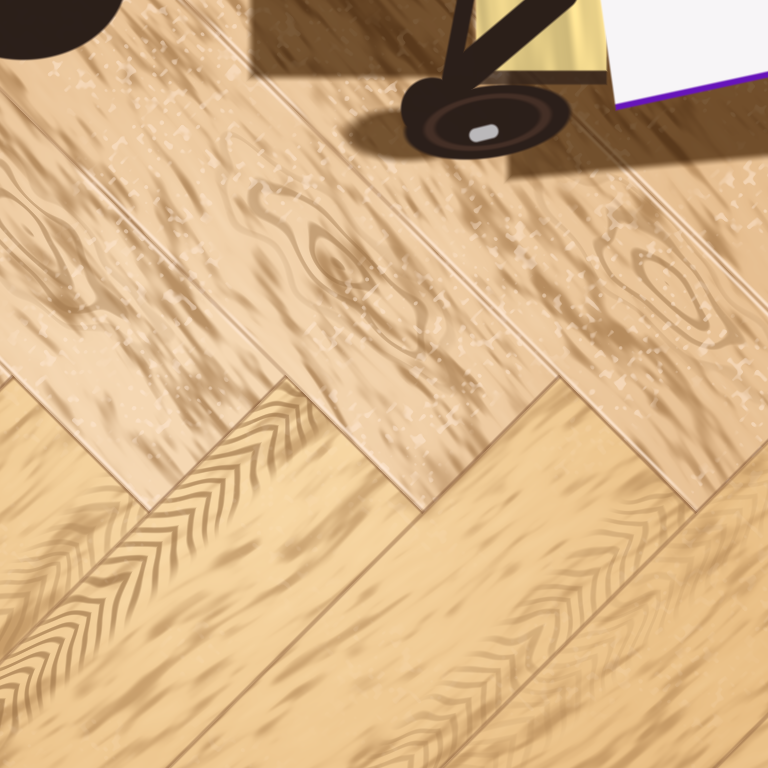
Reproduce this texture procedurally as a three.js fragment shader.

```glsl
// Pale oak herringbone floor: two sets of diagonal planks meet in a zigzag.
// Rotated plank coordinates give the seams, stretched noise the grain, and
// simple distance shapes the shadows, caster, crate and panel along the top.
varying vec2 vUv;

const float PITCH = 0.356;                  // zigzag period across the canvas
const vec2 ORIGIN = vec2(0.3735, 0.5105);   // one upper corner of the zigzag
const float SEAM = 0.011;                   // seam half width, in planks
const float EDGE = 0.002;                   // edge softness, in canvas units
const float UPPER_TILT = 0.10;
const float LOWER_TILT = -0.15;
const vec3 OAK = vec3(0.90, 0.74, 0.53);
const vec3 PALE_OAK = vec3(0.97, 0.86, 0.69);
const vec3 GRAIN = vec3(0.64, 0.47, 0.29);
const vec3 SEAM_DARK = vec3(0.55, 0.38, 0.25);
const vec3 SHEEN = vec3(1.0, 0.91, 0.83);
const vec3 SHADOW = vec3(0.49, 0.41, 0.30);
const vec3 DARK = vec3(0.17, 0.12, 0.10);
const vec3 RIM = vec3(0.29, 0.20, 0.16);
const vec3 CRATE = vec3(0.94, 0.84, 0.55);
const vec3 WHITE = vec3(0.97, 0.96, 0.97);
const vec3 PURPLE = vec3(0.40, 0.08, 0.73);

float hash(vec2 p) {
  vec3 q = fract(p.xyx * 0.1031);
  q += dot(q, q.yzx + 33.33);
  return fract((q.x + q.y) * q.z);
}

float noise(vec2 p) {
  vec2 i = floor(p), f = fract(p);
  f = f * f * (3.0 - 2.0 * f);
  return mix(mix(hash(i), hash(i + vec2(1, 0)), f.x),
             mix(hash(i + vec2(0, 1)), hash(i + vec2(1, 1)), f.x), f.y);
}

float fill(float d) { return 1.0 - smoothstep(-EDGE, EDGE, d); }

float box(vec2 p, vec2 low, vec2 high) {
  vec2 d = abs(p - 0.5 * (low + high)) - 0.5 * (high - low);
  return max(d.x, d.y);
}

float ellipse(vec2 p, vec2 r) { return (length(p / r) - 1.0) * min(r.x, r.y); }

float capsule(vec2 p, vec2 a, vec2 b, float r) {
  vec2 d = b - a;
  return length(p - a - d * clamp(dot(p - a, d) / dot(d, d), 0.0, 1.0)) - r;
}

// q.x runs along the plank, q.y across it
float streaks(vec2 q, float seed, float tilt) {
  q.y += tilt * q.x + 0.12 * noise(q * vec2(1.5, 2.0) + seed);
  float broad = noise(q * vec2(1.2, 6.0) + seed);
  float line = noise(q * vec2(3.5, 18.0) + seed * 1.7);
  float fine = noise(q * vec2(8.0, 36.0) + seed * 2.3);
  return 0.25 * broad + 0.45 * line + 0.30 * fine;
}

vec3 planks(vec2 uv) {
  vec2 r = uv - ORIGIN;
  vec2 ab = vec2(r.x + r.y, r.x - r.y) / PITCH;
  vec2 id = floor(ab);
  bool upper = id.y <= id.x;
  vec2 q = upper ? ab.yx : ab;
  float row = floor(q.y), t = fract(q.y);
  float seed = 17.0 + 31.7 * row + (upper ? 211.0 : 0.0);
  float g = streaks(q, seed, upper ? UPPER_TILT : LOWER_TILT);
  float wobble = noise(q * vec2(4.0, 9.0) + seed);

  // Base tone: a soft pool of light plus a shift per plank
  float pool = exp(-4.5 * dot(uv - vec2(0.3, 0.48), uv - vec2(0.3, 0.48)));
  float tone = 0.85 * pool + 0.25 * (hash(vec2(row, seed)) - 0.5);
  vec3 col = mix(OAK, PALE_OAK, clamp(tone + 0.5 * (0.5 - g) + 0.12, 0.0, 1.0));
  col *= upper ? vec3(0.99, 0.98, 1.01) : vec3(1.0, 0.98, 0.93);
  col = mix(col, GRAIN, smoothstep(0.48, 0.82, g) * (upper ? 0.72 : 0.48));

  // Cathedral rings on the upper planks, chevrons on the lower ones
  float figure;
  if (upper) {
    vec2 knot = vec2(row * 1.25 - 0.2, 0.35 + 0.4 * hash(vec2(seed, 3.0)));
    float d = length((vec2(q.x, t) - knot) * vec2(0.42, 1.5)) + 0.16 * wobble;
    figure = smoothstep(0.2, 0.9, sin(d * 48.0)) * (1.0 - smoothstep(0.2, 0.55, d)) * 0.5;
  } else {
    float side = abs(t - mix(0.15, 0.85, mod(row, 2.0)));
    float wave = sin(6.2832 * (q.x * 8.5 + side * 10.0 + wobble * 1.3));
    figure = smoothstep(-0.1, 0.9, wave) * (1.0 - smoothstep(0.10, 0.20, side));
    figure *= 0.65 * exp2(-1.2 * abs(row));
  }
  col = mix(col, GRAIN * 0.95, figure);

  // Broken sheen, strongest on the upper planks
  float spark = smoothstep(0.66, 0.9, noise(ab * 34.0)) * smoothstep(0.35, 0.7, noise(ab * 3.0));
  col = mix(col, SHEEN, spark * (upper ? 0.5 : 0.12));

  // Long seams, then the butt ends along the zigzag
  float side = min(t, 1.0 - t);
  float end = upper ? row + 1.0 - q.x : row - q.x;
  float gap = 1.0 - smoothstep(SEAM * 0.4, SEAM * 1.5, side);
  float lit = smoothstep(0.25, 0.65, noise(vec2(q.x * 3.0, floor(q.y + 0.5) * 7.0)));
  col = mix(col, SEAM_DARK, gap * (upper ? 0.3 : 0.45));
  float glint = 1.0 - smoothstep(0.0, SEAM * 1.4, abs(side - SEAM * 1.5));
  col = mix(col, SHEEN, upper ? glint * lit * 0.8 : 0.0);
  return mix(col, SEAM_DARK, 0.6 * (1.0 - smoothstep(SEAM * 0.4, SEAM * 1.5, abs(end))));
}

void main() {
  vec2 p = vUv;
  vec3 col = planks(p);

  // Cast shadows
  float shade = min(box(p, vec2(0.325, 0.898), vec2(0.62, 1.1)),
                    box(p, vec2(0.66, 0.765 + 0.09 * (p.x - 0.66)), vec2(1.1, 1.1)));
  shade = min(shade, ellipse(p - vec2(0.53, 0.825), vec2(0.08, 0.035)));
  col *= mix(vec3(1.0), SHADOW, 1.0 - smoothstep(-0.008, 0.006, shade));

  // Crate and the panel with its coloured lower edge
  float slats = noise(vec2(p.x * 75.0 + p.y * 8.0, p.y * 6.0));
  col = mix(col, DARK, fill(box(p, vec2(0.62, 0.89), vec2(0.79, 0.925))) * 0.7);
  col = mix(col, CRATE * (0.82 + 0.28 * slats), fill(box(p, vec2(0.62, 0.908), vec2(0.79, 1.1))));
  float lower = 0.856 + 0.215 * (p.x - 0.8) - p.y;
  float panel = max(lower, 0.782 + 0.14 * (1.0 - p.y) - p.x);
  col = mix(col, mix(PURPLE, WHITE, smoothstep(0.006, 0.010, -lower)), fill(panel));

  // Caster, its struts and the round base in the corner
  vec2 w = p - vec2(0.635, 0.841);
  w.y -= 0.12 * w.x;
  float wheel = ellipse(w, vec2(0.108, 0.047));
  float frame = min(capsule(p, vec2(0.60, 0.90), vec2(0.73, 1.01), 0.023),
                    capsule(p, vec2(0.585, 0.89), vec2(0.608, 1.01), 0.011));
  frame = min(frame, length(p - vec2(0.563, 0.858)) - 0.041);
  col = mix(col, DARK, fill(min(wheel, frame)));
  col = mix(col, RIM, fill(abs(wheel + 0.014) - 0.003) * 0.8);
  col = mix(col, WHITE * 0.75, fill(capsule(p, vec2(0.62, 0.824), vec2(0.64, 0.829), 0.009)));
  col = mix(col, DARK, fill(ellipse(p - vec2(0.03, 1.03), vec2(0.135, 0.108))));

  gl_FragColor = vec4(col, 1.0);
}
```
